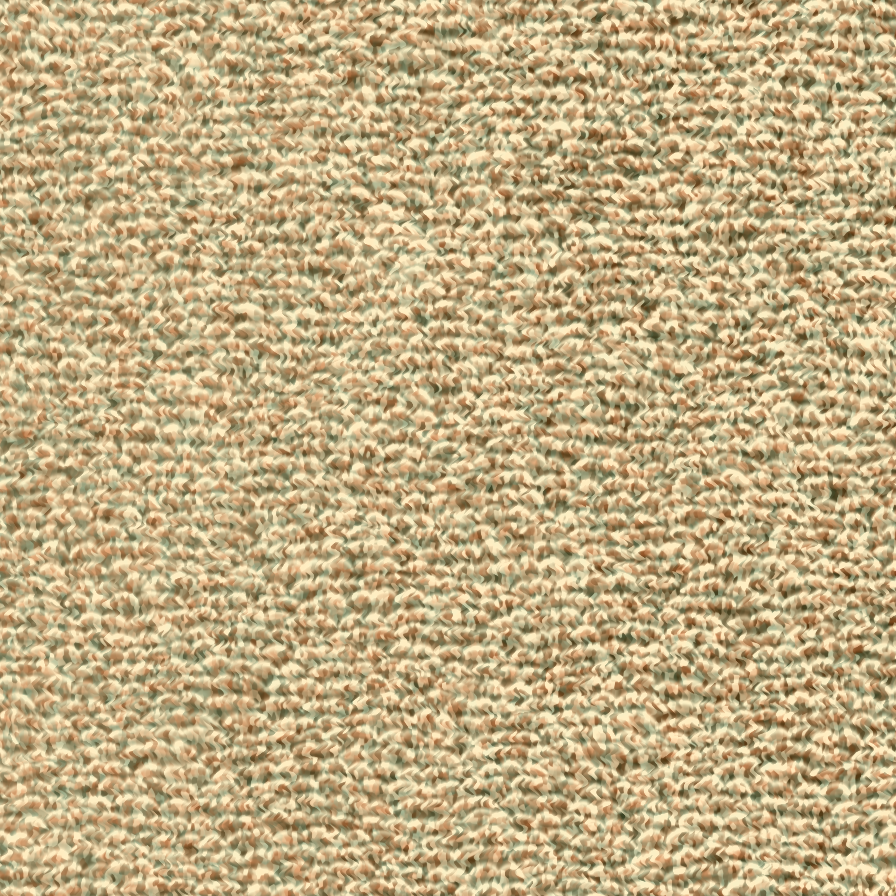
This texture is drawn by a Shadertoy shader. Its source:

```glsl
// Looped sand-coloured wool carpet: staggered rows of small arched tufts with flecked yarn.

const vec2  LOOP_COUNT   = vec2(37.0, 53.0);    // tufts across and up the canvas
const vec2  FIBRE_COUNT  = vec2(235.0, 145.0);  // yarn fibres across and up
const vec2  DYE_COUNT    = vec2(125.0, 105.0);  // coloured flecks across and up
const float LOOP_JITTER  = 0.42;
const float LOOP_EDGE    = 13.0;                // higher gives crisper tuft borders
const float FIBRE_EDGE   = 9.0;
const float FIBRE_DEPTH  = 0.85;
const float RIDGE_WIDTH  = 0.19;
const float RIDGE_TONE   = 1.0;
const float BELLY_TONE   = 0.53;
const float SHADOW_TONE  = 0.30;
const vec3  DARK_YARN    = vec3(0.45, 0.36, 0.21);
const vec3  LIGHT_YARN   = vec3(0.97, 0.90, 0.73);
const vec3  RUST_SHIFT   = vec3(0.10, -0.035, -0.06);

vec2 hash2(vec2 p) {
    vec3 h = fract(p.xyx * vec3(0.1031, 0.1030, 0.0973));
    h += dot(h, h.yzx + 33.33);
    return fract((h.xx + h.yz) * h.zy);
}

// Soft cellular noise: each cell carries two random values centred on zero.
vec2 flecks(vec2 p) {
    vec2 cell = floor(p), sum = vec2(0.0);
    float total = 0.0;
    for (int j = -1; j <= 1; j++)
    for (int i = -1; i <= 1; i++) {
        vec2 id = cell + vec2(i, j);
        vec2 d = p - id - hash2(id + 71.0);
        float w = exp(-FIBRE_EDGE * dot(d, d));
        sum += w * (hash2(id + 19.0) - 0.5);
        total += w;
    }
    return sum / total;
}

// One tuft: a bright arch over a rusty belly, with shade above and below.
// Returns tone in x and rust amount in y.
vec2 tuft(vec2 q, vec2 rnd) {
    q.y -= (rnd.x - 0.5) * 0.7 * q.x;
    float rise = q.y - 0.24 + mix(0.7, 1.7, rnd.y) * q.x * q.x;
    float ridge = exp(-rise * rise / (RIDGE_WIDTH * RIDGE_WIDTH));
    float belly = smoothstep(0.1, -0.15, rise) * smoothstep(-0.5, -0.2, q.y);
    float tone = mix(SHADOW_TONE, BELLY_TONE, belly);
    tone = mix(tone, RIDGE_TONE, ridge) + (rnd.y - 0.5) * 0.2;
    return vec2(tone, belly * (1.0 - ridge) - 0.3 * (1.0 - belly) * (1.0 - ridge));
}

// Blends the nearest tufts of a staggered, jittered grid.
vec2 carpet(vec2 p) {
    vec2 cell = floor(p), sum = vec2(0.0);
    float total = 0.0;
    for (int j = -1; j <= 1; j++)
    for (int i = -2; i <= 2; i++) {
        vec2 id = cell + vec2(i, j);
        vec2 rnd = hash2(id + 5.0);
        float stagger = 0.5 * mod(id.y, 2.0);
        vec2 centre = id + 0.5 + vec2(stagger, 0.0) + LOOP_JITTER * (rnd - 0.5);
        vec2 q = p - centre;
        float w = exp(-LOOP_EDGE * dot(q, q));
        sum += w * tuft(q, hash2(id + 43.0));
        total += w;
    }
    return sum / total;
}

void mainImage(out vec4 fragColor, in vec2 fragCoord) {
    vec2 uv = fragCoord / iResolution.y;

    // Slight wander of the rows
    vec2 wander = 0.0035 * vec2(sin(uv.y * 31.0 + 2.0 * sin(uv.x * 13.0)),
                                sin(uv.x * 27.0 + 2.0 * sin(uv.y * 17.0)));
    vec2 p = uv + wander;
    vec2 loops = carpet(p * LOOP_COUNT);

    // Slanted fibres and scattered dye
    float slant = 0.35 + 0.5 * sin(p.x * 95.0 + 3.0 * sin(p.y * 61.0));
    vec2 fibrePos = p + vec2(slant * 0.004 * sin(p.y * 330.0), 0.0);
    vec2 fibre = flecks(fibrePos * FIBRE_COUNT);
    vec2 dye = flecks(p * DYE_COUNT + 37.0);

    // Tone, crisper towards the right
    float contrast = mix(0.85, 1.12, smoothstep(0.0, 1.0, uv.x));
    float tone = loops.x + FIBRE_DEPTH * fibre.x + 0.2 * dye.y;
    tone = 0.64 + (tone - 0.64) * contrast;
    tone += 0.025 * sin(uv.x * 9.0 + 2.0 * sin(uv.y * 7.0));

    // Yarn colour with rust and grey-green flecks
    float rust = 0.55 * loops.y - 0.08 + 1.1 * dye.x + 0.5 * fibre.y;
    vec3 colour = mix(DARK_YARN, LIGHT_YARN, clamp(tone, -0.25, 1.06));
    colour += RUST_SHIFT * rust * (1.0 - 0.6 * smoothstep(0.6, 1.0, tone));
    fragColor = vec4(clamp(colour, 0.0, 1.0), 1.0);
}
```
